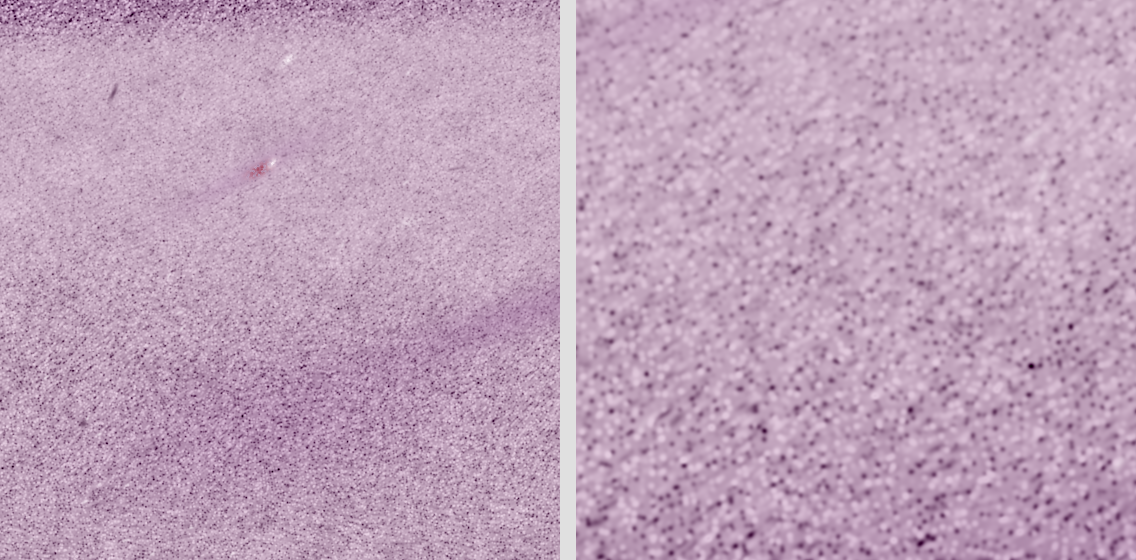
Left, the full canvas; right, a detail of the centre.
Write a Shadertoy shader that draws this texture.

```glsl
// Pale mauve stained tissue: fine grain, slanted fibres, a dark top rim and soft purple streaks.

const vec3 MID_COLOR = vec3(0.741, 0.629, 0.721);
const vec3 TONE_AXIS = vec3(0.875, 1.0, 0.875);   // colour change per unit of tone
const vec3 STAIN_TINT = vec3(0.015, -0.012, 0.025);
const vec3 RED_SPOT = vec3(0.64, 0.27, 0.37);
const vec3 WHITE = vec3(0.97, 0.93, 0.96);
const vec3 DARK_MARK = vec3(0.40, 0.25, 0.38);

const float GRAIN_CELLS = 215.0;
const vec2 FIBRE_CELLS = vec2(85.0, 190.0);
const vec2 STRATA_CELLS = vec2(45.0, 170.0);
const float FLECK_CELLS = 42.0;
const float FIBRE_ANGLE = 0.6;
const float PALE_TONE = 0.043;
const float LOWER_SHADE = 0.05;
const float RIM_SHADE = 0.2;
const float STAIN_SHADE = 0.095;
const float CALM_GRAIN = 0.042;
const float ROUGH_GRAIN = 0.085;
const float RIM_GRAIN = 0.11;

vec3 hash3(vec2 cell) {
    vec3 h = fract(cell.xyx * vec3(0.1031, 0.1030, 0.0973));
    h += dot(h, h.yxz + 33.33);
    return fract((h.xxy + h.yzz) * h.zyx);
}

vec2 turn(vec2 p, float angle) {
    float c = cos(angle), s = sin(angle);
    return vec2(c * p.x + s * p.y, c * p.y - s * p.x);
}

// Cellular noise of signed spots, scaled to about unit deviation
float spotNoise(vec2 p) {
    vec2 cell = floor(p);
    float sum = 0.0;
    for (int j = -1; j <= 1; j++)
    for (int i = -1; i <= 1; i++) {
        vec2 id = cell + vec2(i, j);
        vec3 h = hash3(id + 400.0);
        vec2 d = p - id - h.xy;
        float r2 = dot(d, d);
        sum += (2.0 * h.z - 1.0) * (1.0 - 2.0 * r2) * exp(-4.0 * r2);
    }
    return 3.5 * sum;
}

// Soft tilted ellipse, 1 at its centre
float softSpot(vec2 p, vec2 centre, vec2 radius, float angle) {
    vec2 d = turn(p - centre, angle) / radius;
    return exp(-dot(d, d));
}

// Rare short strokes; each cell holds one with the given chance
float flecks(vec2 p, float chance, float seed) {
    vec2 q = p * FLECK_CELLS;
    vec2 id = floor(q);
    vec3 h = hash3(id + seed);
    vec2 centre = id + 0.3 + 0.4 * h.xy;
    float here = smoothstep(0.0, 0.02, chance - h.z);
    return here * softSpot(q, centre, vec2(0.24, 0.10), FIBRE_ANGLE + h.x - 0.4);
}

void mainImage(out vec4 fragColor, in vec2 fragCoord) {
    vec2 p = fragCoord / iResolution.xy;

    // Broad zones
    float lower = smoothstep(0.68, 0.28, p.y + 0.10 * (p.x - 0.5));
    float bottom = smoothstep(0.2, 0.04, p.y);
    float depth = 1.0 - p.y + 0.035 * p.x;
    float rim = (1.0 - 0.45 * p.x) * smoothstep(0.11, 0.0, depth);

    // Purple streaks and the wide lower stain
    float streak = softSpot(p, vec2(0.45, 0.695), vec2(0.15, 0.02), 0.5);
    float band = softSpot(p, vec2(0.98, 0.455), vec2(0.27, 0.04), 0.33);
    float pool = softSpot(p, vec2(0.51, 0.255), vec2(0.34, 0.13), 0.2);
    float stain = 0.65 * streak + 0.9 * band + 0.8 * pool;

    // Fine grain, slanted fibres and wavy strata
    vec2 wave = vec2(0.0, 0.012 * sin(9.0 * p.x + 5.0 * p.y) + 0.006 * sin(23.0 * p.x));
    float fine = spotNoise(turn(p, 0.35) * GRAIN_CELLS);
    float fibre = spotNoise(turn(p + wave, FIBRE_ANGLE) * FIBRE_CELLS + 37.0);
    float strata = spotNoise(turn(p + wave, -0.08) * STRATA_CELLS + 91.0);
    float grain = 0.82 * fine + 0.57 * mix(fibre, strata, 0.7 * bottom);
    grain -= 0.12 * (grain * grain - 1.0);
    float amount = mix(CALM_GRAIN, ROUGH_GRAIN, lower) + RIM_GRAIN * rim;
    amount *= 1.0 - 0.45 * max(streak, 0.6 * band);

    // Faint mottling
    float mottle = 0.010 * spotNoise(turn(p, 0.4) * vec2(9.0, 17.0))
                 + 0.008 * spotNoise(p * 38.0 + 11.0);

    float tone = PALE_TONE - LOWER_SHADE * lower - RIM_SHADE * rim
               - STAIN_SHADE * stain + mottle + amount * grain;
    vec3 color = MID_COLOR + TONE_AXIS * tone + STAIN_TINT * (stain + rim);

    // Scattered bright and dark strokes
    float leftRough = lower * smoothstep(0.7, 0.0, p.x);
    color = mix(color, WHITE, 0.65 * flecks(p, 0.015 + 0.08 * leftRough, 50.0));
    color = mix(color, DARK_MARK, 0.55 * flecks(p, 0.02, 170.0));

    // Single marks: torn red spot, pale tears, dark slivers
    float ragged = smoothstep(-0.9, 0.6, fine);
    color = mix(color, RED_SPOT, ragged * softSpot(p, vec2(0.465, 0.697), vec2(0.022, 0.009), 0.5));
    float tears = softSpot(p, vec2(0.486, 0.708), vec2(0.012, 0.006), 0.8)
                + softSpot(p, vec2(0.515, 0.893), vec2(0.015, 0.006), 0.7)
                + 0.5 * softSpot(p, vec2(0.73, 0.603), vec2(0.022, 0.009), 0.3);
    color = mix(color, WHITE, min(tears, 1.0) * mix(0.5, 1.0, ragged));
    float slivers = softSpot(p, vec2(0.203, 0.834), vec2(0.014, 0.004), 1.15)
                  + softSpot(p, vec2(0.149, 0.243), vec2(0.007, 0.006), 0.0)
                  + 0.5 * softSpot(p, vec2(0.815, 0.699), vec2(0.018, 0.0025), 0.15);
    color = mix(color, DARK_MARK, 0.85 * min(slivers, 1.0));

    fragColor = vec4(clamp(color, 0.0, 1.0), 1.0);
}
```
